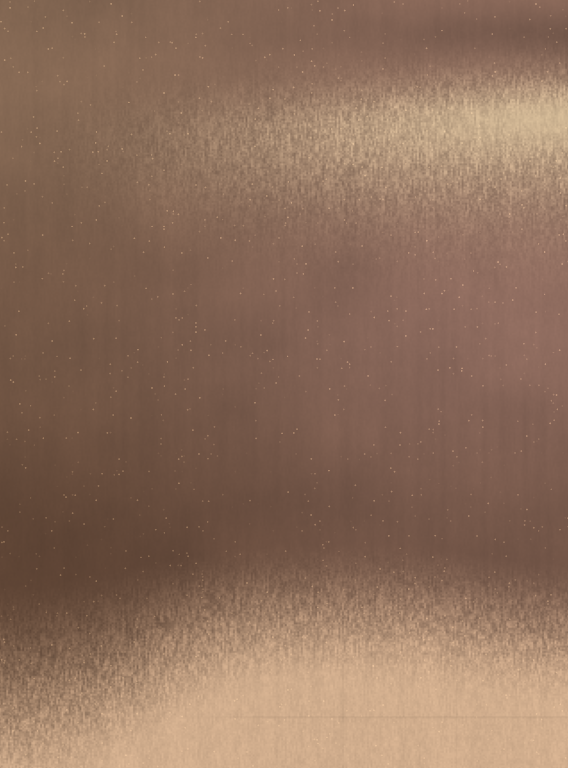
A WebGL 1 fragment shader for this texture:

```glsl
precision highp float;
// Brushed bronze sheet: a dark satin base with a soft highlight at the upper
// right and a broad pale glow along the bottom. Stretched value noise gives
// the vertical brushing, and hashed cells scatter fine metallic flecks.

uniform vec2 u_resolution;

#define GRAIN_ROWS 430.0
#define GRAIN_BASE 0.035
#define GRAIN_GLOW 0.20
#define EDGE_BREAKUP 0.22
#define BRUSH_AMOUNT 0.035
#define SMUDGE_AMOUNT 0.075
#define FLECK_ROWS 260.0
#define FLECK_AMOUNT 0.20
#define FLECK_DENSITY 0.035
#define UPPER_GLOW vec3(0.83, 0.73, 0.59)
#define LOWER_GLOW vec3(0.835, 0.695, 0.565)

float hash(vec2 p) {
  vec3 q = fract(vec3(p.xyx) * 0.1031);
  q += dot(q, q.yzx + 33.33);
  return fract((q.x + q.y) * q.z);
}

float noise(vec2 p) {
  vec2 i = floor(p);
  vec2 f = fract(p);
  f = f * f * (3.0 - 2.0 * f);
  float low = mix(hash(i), hash(i + vec2(1.0, 0.0)), f.x);
  float high = mix(hash(i + vec2(0.0, 1.0)), hash(i + vec2(1.0, 1.0)), f.x);
  return mix(low, high, f.y);
}

float fbm(vec2 p) {
  float sum = 0.0;
  float weight = 0.5;
  for (int i = 0; i < 4; i++) {
    sum += weight * noise(p);
    p = p * 2.03 + 17.3;
    weight *= 0.5;
  }
  return sum / 0.9375;
}

// Gaussian dab with separate radii per axis
float dab(vec2 uv, vec2 center, vec2 radius) {
  vec2 d = (uv - center) / radius;
  return exp(-dot(d, d));
}

// Dark metal, warm at the left and rosier at the right
vec3 baseMetal(vec2 uv) {
  float across = smoothstep(0.0, 0.85, uv.x);
  vec3 low = mix(vec3(0.365, 0.265, 0.205), vec3(0.45, 0.335, 0.28), across);
  vec3 mid = mix(vec3(0.455, 0.345, 0.275), vec3(0.55, 0.415, 0.365), across);
  vec3 top = mix(vec3(0.51, 0.40, 0.32), vec3(0.54, 0.41, 0.35), across);
  vec3 col = mix(low, mid, smoothstep(0.25, 0.60, uv.y));
  col = mix(col, top, smoothstep(0.58, 0.88, uv.y));
  return col * (1.0 - 0.17 * dab(uv, vec2(1.05, 0.955), vec2(0.42, 0.032)));
}

// Highlight widening and brightening to the right, sharper on its top side
float upperGlow(vec2 uv) {
  float d = uv.y - mix(0.805, 0.845, uv.x);
  float width = d > 0.0 ? 0.052 : mix(0.07, 0.115, uv.x);
  float body = exp(-d * d / (width * width));
  float reach = 0.72 * smoothstep(0.08, 0.95, uv.x + 0.06);
  return body * reach + 0.24 * dab(uv, vec2(1.02, 0.85), vec2(0.28, 0.045));
}

// Bottom glow, its front arched and lower toward the left side
float lowerGlow(vec2 uv) {
  float left = 1.0 - smoothstep(0.0, 0.5, uv.x);
  float right = smoothstep(0.65, 1.0, uv.x);
  float front = 0.292 - 0.055 * left - 0.025 * right;
  float depth = mix(0.19, 0.30, left);
  float rise = clamp((front - uv.y) / depth, 0.0, 1.0);
  return smoothstep(-0.08, 1.0, rise) * rise / (rise + 0.04);
}

// Soft round flecks, one candidate per cell
float flecks(vec2 p) {
  vec2 cell = floor(p);
  vec2 offset = vec2(hash(cell + 3.7), hash(cell + 71.9)) * 0.5 + 0.25;
  float lit = step(1.0 - FLECK_DENSITY, hash(cell + 29.1));
  float spot = 1.0 - smoothstep(0.12, 0.48, length(fract(p) - offset));
  return lit * spot * hash(cell + 53.3);
}

// Faint hairline
float hairline(float d) {
  return 1.0 - smoothstep(0.0006, 0.0022, abs(d));
}

void main() {
  vec2 uv = gl_FragCoord.xy / u_resolution;
  vec2 p = gl_FragCoord.xy / u_resolution.y;

  // Surface noises
  float fine = noise(p * GRAIN_ROWS) - 0.5;
  float strand = noise(p * vec2(GRAIN_ROWS, GRAIN_ROWS * 0.3) + 41.0) - 0.5;
  float grain = fine * 0.55 + strand * 0.65;
  float brush = noise(p * vec2(130.0, 7.0)) - 0.5;
  float smudge = fbm(p * vec2(9.0, 11.0) + 5.0) - 0.5;

  // Glows, broken into grains where they fade
  float upper = upperGlow(uv);
  float lower = lowerGlow(uv);
  float upperFade = 4.0 * upper * (1.0 - min(upper, 1.0));
  float lowerFade = 4.0 * lower * (1.0 - lower);
  upper = clamp(upper + EDGE_BREAKUP * grain * upperFade, 0.0, 1.0);
  lower = clamp(lower + EDGE_BREAKUP * grain * lowerFade, 0.0, 1.0);

  vec3 col = baseMetal(uv);
  float calm = 1.0 - max(upper, lower);
  col *= 1.0 + SMUDGE_AMOUNT * 2.0 * smudge * calm;
  col = mix(col, UPPER_GLOW, upper);
  col = mix(col, LOWER_GLOW, lower);

  // Brushing, grain and sparkle
  float fade = max(upperFade, lowerFade);
  col *= 1.0 + BRUSH_AMOUNT * brush;
  col *= 1.0 + grain * (GRAIN_BASE + GRAIN_GLOW * fade);
  float sparkle = flecks(p * FLECK_ROWS);
  col += vec3(1.0, 0.86, 0.62) * sparkle * FLECK_AMOUNT * (0.4 + 0.6 * calm);

  // Shallow seams in the pale lower area
  float seam = hairline(uv.y - 0.066) * smoothstep(0.3, 0.5, uv.x);
  float rib = hairline((fract(uv.x * 5.0 + 0.48) - 0.5) / 5.0);
  rib *= smoothstep(0.4, 0.6, uv.x) * (1.0 - smoothstep(0.08, 0.16, uv.y));
  col *= 1.0 - 0.04 * seam - 0.025 * rib;

  gl_FragColor = vec4(clamp(col, 0.0, 1.0), 1.0);
}
```
